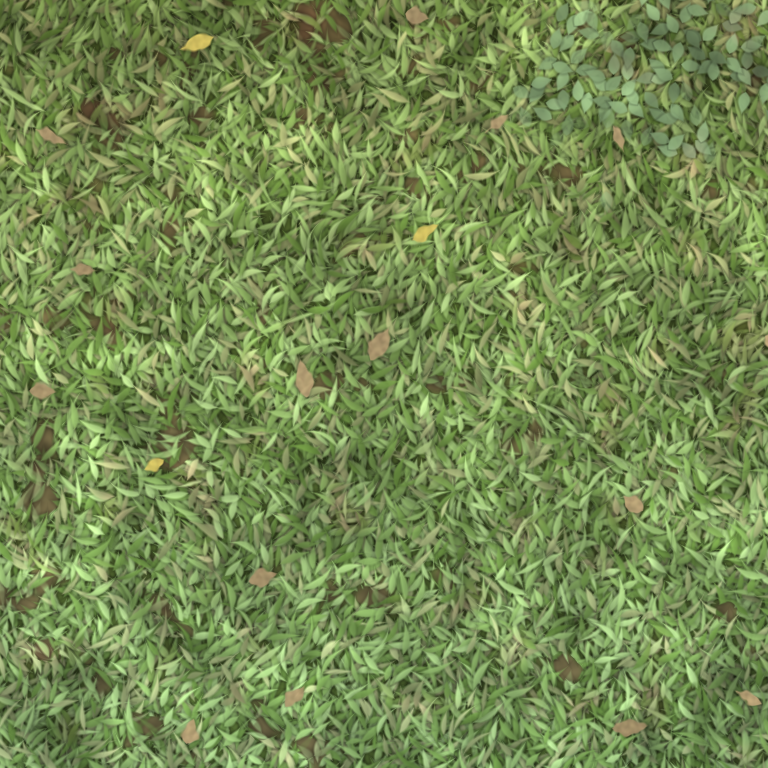
Reproduce this texture procedurally as a Shadertoy shader.

```glsl
#define LAYERS 9
#define BLADE_CELL 0.026
#define BLADE_LENGTH 0.0205
#define BLADE_WIDTH 0.0037
#define ANGLE_SPREAD 2.5
#define SHADOW 0.12
#define SOFTNESS 0.0021
#define LEAF_CELL 0.15
#define LEAF_CHANCE 0.36
#define WEED_CELL 0.022
#define BROAD_CONTRAST 0.30

const vec3 SOIL = vec3(0.39, 0.35, 0.23);
const vec3 UNDERGROWTH = vec3(0.29, 0.36, 0.16);
const vec3 GREEN_DARK = vec3(0.39, 0.52, 0.23);
const vec3 GREEN_LIGHT = vec3(0.69, 0.81, 0.53);
const vec3 STRAW = vec3(0.67, 0.69, 0.48);
const vec3 WEED = vec3(0.52, 0.65, 0.48);
const vec3 LEAF_TAN = vec3(0.72, 0.62, 0.46);
const vec3 LEAF_YELLOW = vec3(0.87, 0.79, 0.40);

vec4 hash4(vec2 p) {
    vec4 q = fract(p.xyxy * vec4(0.1031, 0.1030, 0.0973, 0.1099));
    q += dot(q, q.wzxy + 33.33);
    return fract((q.xxyz + q.yzzw) * q.zywx);
}

float gradientNoise(vec2 p) {
    vec2 i = floor(p), f = p - i;
    vec2 u = f * f * f * (f * (f * 6.0 - 15.0) + 10.0);
    vec2 e = vec2(0.0, 1.0);
    float a = dot(hash4(i).xy * 2.0 - 1.0, f);
    float b = dot(hash4(i + e.yx).xy * 2.0 - 1.0, f - e.yx);
    float c = dot(hash4(i + e).xy * 2.0 - 1.0, f - e);
    float d = dot(hash4(i + 1.0).xy * 2.0 - 1.0, f - 1.0);
    return mix(mix(a, b, u.x), mix(c, d, u.x), u.y);
}

vec2 toLocal(vec2 p, float angle) {
    float c = cos(angle), s = sin(angle);
    return vec2(c * p.x + s * p.y, c * p.y - s * p.x);
}

// Approximate distance to a pointed leaf lying along x
float leafDistance(vec2 p, float halfLength, float halfWidth) {
    float t = p.x / halfLength;
    return abs(p.y) - halfWidth * (1.0 - t * t) * (1.0 - 0.4 * clamp(t, -1.0, 1.0));
}

float coverage(float d) {
    return 1.0 - smoothstep(-SOFTNESS, SOFTNESS, d);
}

vec3 castShadow(vec3 color, float d, float strength) {
    return color * (1.0 - strength * (1.0 - smoothstep(0.0, 0.006, d)));
}

// Bare, thin places, more common toward the upper left
float bareness(vec2 p) {
    float n = gradientNoise(p * 11.0 + 4.0) + 0.7 * gradientNoise(p * 25.0);
    return smoothstep(0.14, 0.50, n + 0.14 * (p.y - p.x));
}

vec3 bladeColor(vec4 look, vec2 local, float depth) {
    vec3 color = mix(GREEN_DARK, GREEN_LIGHT, look.x);
    color = mix(color, STRAW * mix(0.75, 1.08, look.x), 0.85 * step(0.80, look.y));
    float side = clamp(local.y / BLADE_WIDTH, -1.0, 1.0);
    float tip = local.x / BLADE_LENGTH;
    return color * depth * (1.0 + 0.07 * side + 0.08 * tip);
}

vec3 paintBlades(vec3 color, vec2 p, float layer, float bare) {
    vec2 shifted = p + vec2(0.371, 0.619) * layer;
    vec2 home = floor(shifted / BLADE_CELL);
    float lean = 1.45 + 1.5 * gradientNoise(p * 3.5 + 8.0) + 0.35 * (1.0 - p.x);
    float depth = mix(0.86, 1.06, layer / float(LAYERS - 1));
    for (int k = 0; k < 9; k++) {
        vec2 cell = home + vec2(k % 3 - 1, k / 3 - 1);
        vec4 place = hash4(cell + 57.0 * layer);
        vec4 look = hash4(cell + 57.0 * layer + 213.0);
        vec2 center = (cell + place.xy) * BLADE_CELL;
        vec2 local = toLocal(shifted - center, lean + (place.z - 0.5) * ANGLE_SPREAD);
        local.y += (look.w - 0.5) * 24.0 * local.x * local.x;
        float size = mix(0.55, 1.15, place.w);
        float d = leafDistance(local, BLADE_LENGTH * size, BLADE_WIDTH * mix(0.65, 1.3, look.z));
        float present = smoothstep(bare - 0.1, bare + 0.1, fract(look.z * 7.3 + place.x) + 0.1);
        color = castShadow(color, d, SHADOW * present);
        color = mix(color, bladeColor(look, local, depth), coverage(d) * present * 0.93);
    }
    return color;
}

// Broad bluish leaves clumped in the upper right
vec3 paintWeeds(vec3 color, vec2 p) {
    vec2 home = floor(p / WEED_CELL);
    for (int k = 0; k < 9; k++) {
        vec2 cell = home + vec2(k % 3 - 1, k / 3 - 1);
        vec4 h = hash4(cell + 401.0);
        vec2 center = (cell + h.xy) * WEED_CELL;
        float clump = 1.0 - length((center - vec2(0.86, 0.92)) * vec2(0.9, 1.2)) / 0.2;
        float present = smoothstep(0.2, 0.45, clump + 1.4 * gradientNoise(center * 12.0 + 2.0));
        vec2 local = toLocal(p - center, h.z * 6.283);
        float d = leafDistance(local, 0.014, 0.0075);
        color = castShadow(color, d, 0.2 * present);
        color = mix(color, WEED * mix(0.85, 1.2, h.w), coverage(d) * present * 0.9);
    }
    return color;
}

// Sparse dry leaves lying on the grass
vec3 paintDryLeaves(vec3 color, vec2 p) {
    vec2 cell = floor(p / LEAF_CELL);
    vec4 h = hash4(cell + 91.0), look = hash4(cell + 159.0);
    vec2 center = (cell + 0.25 + 0.5 * h.xy) * LEAF_CELL;
    vec2 local = toLocal(p - center, h.z * 6.283);
    float ragged = 0.006 * gradientNoise(p * 90.0);
    float d = leafDistance(local, mix(0.015, 0.026, look.x), mix(0.006, 0.013, look.y)) + ragged;
    float present = step(h.w, LEAF_CHANCE);
    vec3 dry = mix(LEAF_TAN * mix(0.85, 1.08, look.w), LEAF_YELLOW, step(0.85, look.z));
    dry *= 1.0 + 0.2 * gradientNoise(p * 120.0);
    color = castShadow(color, d, 0.15 * present);
    return mix(color, dry, coverage(d) * present * 0.9);
}

void mainImage(out vec4 fragColor, in vec2 fragCoord) {
    vec2 p = fragCoord / iResolution.y;
    float bare = bareness(p);
    vec3 color = mix(UNDERGROWTH, SOIL, bare);
    color *= 1.0 + 0.35 * gradientNoise(p * 60.0);
    for (int i = 0; i < LAYERS; i++) {
        color = paintBlades(color, p, float(i), 0.85 * bare);
    }
    color = paintWeeds(color, p);
    // Broad light and dry patches, cooler below and warmer above
    float light = gradientNoise(p * 5.0) + gradientNoise(p * 14.0 + 3.0) + gradientNoise(p * 29.0 + 7.0);
    color *= 1.02 + BROAD_CONTRAST * light - 0.16 * smoothstep(0.8, 1.0, p.y) * (1.0 - p.x);
    float dryness = smoothstep(0.1, 0.5, gradientNoise(p * 17.0 + 31.0));
    color *= mix(vec3(1.0), vec3(1.08, 0.96, 1.02), dryness);
    color *= mix(vec3(0.97, 1.01, 1.06), vec3(1.03, 1.0, 0.95), p.y);
    color = paintDryLeaves(color, p);
    fragColor = vec4(clamp(color, 0.0, 1.0), 1.0);
}
```
